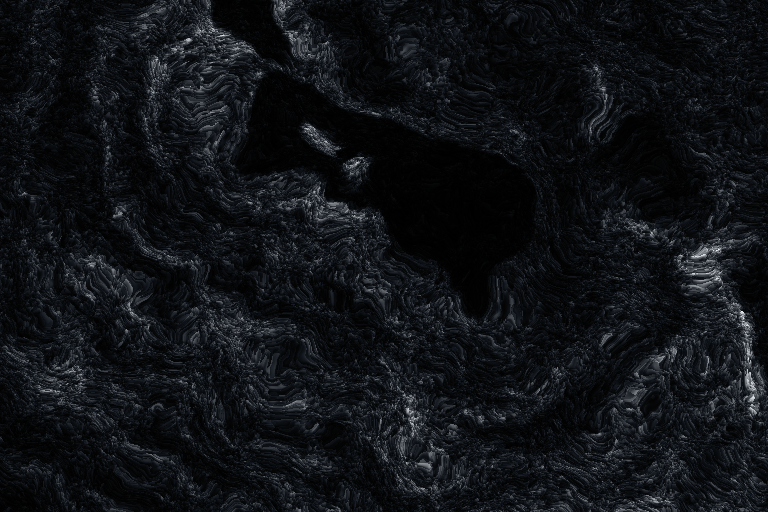
A Shadertoy shader for this texture:

```glsl
// Dark crumbly rock: strata flow around a smooth black hollow, with pale veins.
// Log-brightness is the sum of hollows, rims, strata ledges and cellular grains;
// its exponential gives many near-black areas and a few bright flecks.
#define EXPOSURE -3.2
#define WARP 0.17
#define STRATA_GAIN 3.6
#define LEDGE_GAIN 2.4
#define GRAIN_GAIN 1.15
#define GRAIN_SCALE 36.0
#define HOLLOW_DEPTH 1.75
#define RIM_GAIN 1.25
#define VEIN_GAIN 2.3
#define FLOW_DIR vec2(0.84, -0.54)
#define LIGHT_DIR vec2(0.45, 0.89)
#define TINT vec3(-0.018, 0.0, 0.024)

vec2 hash2(vec2 p) {
    vec3 q = fract(p.xyx * vec3(0.1031, 0.1030, 0.0973));
    q += dot(q, q.yzx + 33.33);
    return fract((q.xx + q.yz) * q.zy);
}

float noise(vec2 p) {
    vec2 i = floor(p), f = fract(p);
    f = f * f * (3.0 - 2.0 * f);
    float low = mix(hash2(i).x, hash2(i + vec2(1, 0)).x, f.x);
    float high = mix(hash2(i + vec2(0, 1)).x, hash2(i + vec2(1, 1)).x, f.x);
    return mix(low, high, f.y);
}

float fbm(vec2 p) {
    float sum = 0.0, amp = 0.533;
    for (int i = 0; i < 4; i++) {
        sum += amp * noise(p);
        p = mat2(1.6, 1.2, -1.2, 1.6) * p + 7.3;
        amp *= 0.5;
    }
    return sum;
}

// Nearest cell: xy = offset from its centre, z = random value of the cell
vec3 cell(vec2 p) {
    vec2 base = floor(p);
    vec3 best = vec3(9.0);
    for (int y = -1; y <= 1; y++)
    for (int x = -1; x <= 1; x++) {
        vec2 id = base + vec2(x, y);
        vec2 offset = p - id - hash2(id);
        if (dot(offset, offset) < dot(best.xy, best.xy))
            best = vec3(offset, hash2(id + 51.7).y);
    }
    return best;
}

float segment(vec2 p, vec2 a, vec2 b) {
    vec2 ab = b - a;
    return length(p - a - ab * clamp(dot(p - a, ab) / dot(ab, ab), 0.0, 1.0));
}

// Three sizes of lumps, each lit on the side facing the light
float grains(vec2 p) {
    float sum = 0.0, scale = GRAIN_SCALE;
    for (int i = 0; i < 3; i++) {
        vec2 q = p * scale + float(i) * 17.0;
        q += 0.9 * vec2(noise(q * 1.7), noise(q * 1.7 + 31.0));
        vec3 c = cell(q);
        float facet = dot(c.xy, LIGHT_DIR) * 1.4 + (c.z - 0.5) * 0.95;
        sum += facet * (1.25 - length(c.xy)) * (0.65 + 0.25 * float(i));
        scale *= 2.15;
    }
    return sum;
}

void mainImage(out vec4 fragColor, in vec2 fragCoord) {
    vec2 p = fragCoord / iResolution.y;
    p.x += 0.75 - 0.5 * iResolution.x / iResolution.y;
    vec2 w = p + WARP * (vec2(fbm(p * 6.0), fbm(p * 6.0 + 19.0)) - 0.5);

    // Hollows: one long basin and smaller pits
    float axis = segment(w, vec2(0.57, 0.76), vec2(0.94, 0.53));
    float basin = axis - 0.105;
    float topPit = segment(w, vec2(0.45, 1.02), vec2(0.52, 0.92)) - 0.05;
    float pits = segment(w, vec2(0.70, 0.94), vec2(0.77, 0.84)) - 0.045;
    pits = min(pits, segment(w, vec2(1.22, 0.72), vec2(1.31, 0.62)) - 0.035);
    pits = min(pits, segment(w, vec2(1.45, 0.40), vec2(1.52, 0.30)) - 0.045);
    float hollow = 1.0 - smoothstep(-0.012, 0.008, min(basin, topPit));
    hollow = max(hollow, 0.75 * (1.0 - smoothstep(-0.03, 0.02, pits)));

    // Strata follow the contours of the basin
    vec2 flow = vec2(dot(w, FLOW_DIR), axis);
    float strata = fbm(flow * vec2(5.0, 24.0)) - 0.5;
    float patches = fbm(p * 3.5 + 41.0) - 0.5;
    float fold = 2.0 * noise(flow * vec2(6.0, 17.0) + 8.0) - 1.0;
    float ledge = (fold + 0.1) * exp(-14.0 * fold * fold);
    ledge *= smoothstep(0.35, 0.65, noise(p * 7.0 + 3.0));
    float upperRight = smoothstep(0.1, 0.5, dot(p - vec2(0.75, 0.6), vec2(0.54, 0.84)));

    // Pale rims, wider on the lower side of the basin
    float lower = smoothstep(0.08, -0.08, dot(w - vec2(0.75, 0.645), vec2(0.54, 0.84)));
    float rim = exp(-max(basin, 0.0) / mix(0.022, 0.055, lower)) * mix(0.6, 1.0, lower);
    rim = max(rim, 0.9 * exp(-max(topPit, 0.0) / 0.04));
    rim *= 0.5 + fbm(flow * vec2(7.0, 30.0) + 5.0);

    // Broken bright veins and a lit patch inside the basin
    float vein = segment(w, vec2(1.10, 0.84), vec2(1.21, 0.63));
    vein = min(vein, segment(w, vec2(1.21, 0.63), vec2(1.36, 0.51)));
    vein = min(vein, segment(w, vec2(1.36, 0.51), vec2(1.54, 0.45)));
    vein = min(vein, segment(w, vec2(1.36, 0.51), vec2(1.50, 0.13)));
    float crest = segment(w, vec2(0.08, 0.57), vec2(0.18, 0.42));
    crest = min(crest, segment(w, vec2(0.73, 0.29), vec2(0.87, 0.13)));
    float glow = exp(-vein / 0.014) * smoothstep(0.25, 0.65, noise(p * 13.0));
    glow = max(glow, 0.6 * exp(-crest / 0.010));
    float patchDist = segment(w, vec2(0.62, 0.73), vec2(0.68, 0.63)) - 0.022;
    float lit = 1.0 - smoothstep(-0.01, 0.025, patchDist);
    lit *= smoothstep(0.36, 0.58, fbm(p * mat2(12.0, 5.0, -9.0, 30.0)));

    // Sum in log-brightness, then a soft shoulder and a cool tint
    float tone = EXPOSURE + GRAIN_GAIN * grains(w);
    tone += (1.0 - hollow) * (STRATA_GAIN * strata * (1.0 - 0.5 * upperRight)
          + LEDGE_GAIN * ledge + RIM_GAIN * rim + VEIN_GAIN * glow);
    tone += 2.2 * patches - 0.3 * upperRight - HOLLOW_DEPTH * hollow + 3.6 * lit * hollow;
    float light = exp(tone);
    light /= 1.0 + 0.7 * light;
    vec3 color = light + TINT * smoothstep(0.0, 0.09, light);
    fragColor = vec4(clamp(color, 0.0, 1.0), 1.0);
}
```
